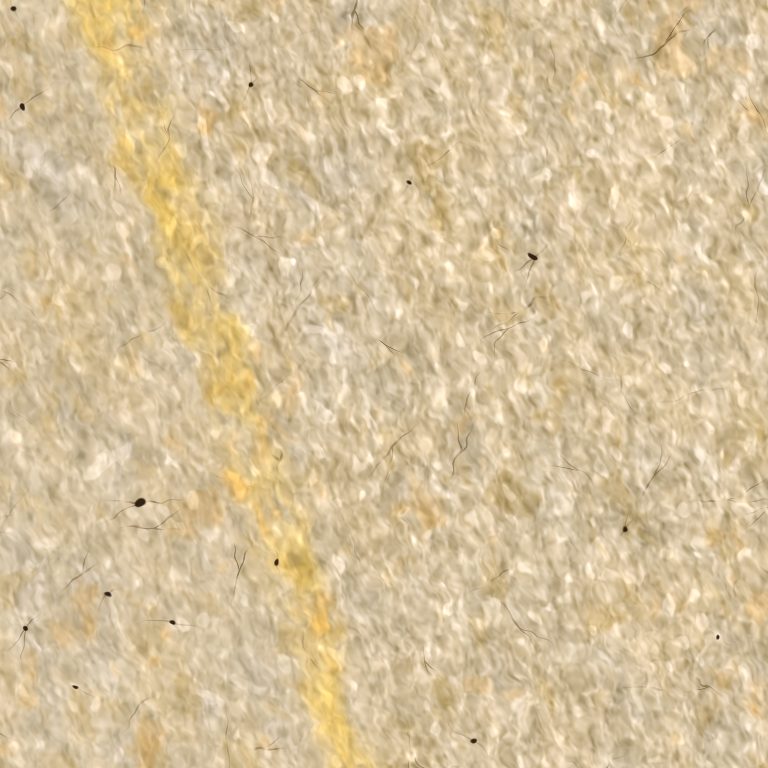
This texture is drawn by a WebGL 2 fragment shader. Its source:

```glsl
#version 300 es
precision highp float;
// Weathered cream stone: fine slanted grain, pale flecks and tan blotches, crossed
// by a soft yellow vein, with broken hairline cracks and a few dark pits. All grain
// is cellular noise of soft signed spots; cracks are jagged strokes, one per cell.

uniform vec2 u_resolution;
out vec4 fragColor;

const vec3 STONE = vec3(0.838, 0.762, 0.628);
const vec3 TONE_STEP = vec3(0.080, 0.082, 0.098);   // colour change per unit of tone
const vec3 WARM_STEP = vec3(0.020, 0.002, -0.036);  // shift toward ochre
const vec3 VEIN_TINT = vec3(1.06, 0.99, 0.69);
const vec3 RUST_TINT = vec3(0.98, 0.87, 0.66);
const vec3 CRACK_COLOR = vec3(0.42, 0.32, 0.18);
const vec3 PIT_COLOR = vec3(0.15, 0.09, 0.05);

const float GRAIN_SLANT = 0.25;
const float VEIN_TOP = 0.140;         // vein centre at the upper edge
const float VEIN_SLANT = 0.325;
const float VEIN_HALF_WIDTH = 0.042;
const float CRACK_CELLS = 9.0;
const float CRACK_WIDTH = 0.0003;
const float PIT_SHARE = 0.20;
const float TAU = 6.2831853;

vec3 hash3(vec2 cell) {
  vec3 s = fract(cell.xyx * vec3(0.1031, 0.1030, 0.0973));
  s += dot(s, s.yxz + 33.33);
  return fract((s.xxy + s.yzz) * s.zyx);
}

// Cellular noise: one soft spot per cell, lighter or darker; roughly -1 to 1.
float spots(vec2 p, float seed) {
  vec2 cell = floor(p);
  float sum = 0.0;
  for (int y = -1; y <= 1; y++) {
    for (int x = -1; x <= 1; x++) {
      vec2 c = cell + vec2(x, y);
      vec3 h = hash3(c + seed * 17.0);
      vec2 d = p - c - h.xy;
      float falloff = max(0.0, 1.0 - dot(d, d));
      sum += (2.0 * h.z - 1.0) * falloff * falloff;
    }
  }
  return sum;
}

// Coverage of cracks (x) and of the pits that sit on some of them (y).
vec2 cracksAndPits(vec2 p, float pixel) {
  vec2 cell = floor(p * CRACK_CELLS);
  vec2 cover = vec2(0.0);
  for (int y = -1; y <= 1; y++) {
    for (int x = -1; x <= 1; x++) {
      vec2 c = cell + vec2(x, y);
      vec3 place = hash3(c + 211.0);
      vec3 kind = hash3(c + 389.0);
      vec2 d = p - (c + place.xy) / CRACK_CELLS;
      float angle = place.z * TAU;
      vec2 along = vec2(cos(angle), sin(angle));
      float t = dot(d, along);
      float side = dot(d, vec2(-along.y, along.x));
      // A fork opens on one half of some cracks.
      float fork = step(0.5, kind.x) * max(t, 0.0) * 0.6;
      float away = min(abs(side), abs(side - fork));
      float reach = mix(0.015, 0.065, kind.y);
      float fade = 1.0 - smoothstep(0.25 * reach, reach, abs(t));
      float line = 1.0 - smoothstep(CRACK_WIDTH, CRACK_WIDTH + 1.1 * pixel, away);
      cover.x = max(cover.x, line * fade * mix(0.15, 0.80, kind.x));
      float radius = mix(0.0022, 0.0062, kind.x * kind.y);
      float pit = 1.0 - smoothstep(radius - pixel, radius + 1.3 * pixel, length(d));
      cover.y = max(cover.y, pit * step(kind.z, PIT_SHARE));
    }
  }
  return cover;
}

void main() {
  vec2 uv = gl_FragCoord.xy / u_resolution.y;
  float pixel = 1.0 / u_resolution.y;
  vec2 wobble = vec2(spots(uv * 30.0, 1.0), spots(uv * 30.0, 2.0));
  vec2 jag = vec2(spots(uv * 85.0, 14.0), spots(uv * 85.0, 15.0));
  vec2 grain = vec2(uv.x + GRAIN_SLANT * uv.y, uv.y) + 0.004 * wobble + 0.0025 * jag;

  // Distance from the vein; the stone is calmer on its left.
  float fromVein = uv.x - VEIN_TOP - VEIN_SLANT * (1.0 - uv.y);
  float rightSide = smoothstep(-0.06, 0.12, fromVein);

  // Grain from fine to broad.
  float dust = spots(grain * vec2(250.0, 165.0), 16.0);
  float fine = spots(grain * vec2(155.0, 90.0), 3.0);
  float medium = spots(grain * vec2(82.0, 54.0), 4.0);
  float coarse = spots(grain * vec2(36.0, 29.0), 5.0);
  float broad = spots(grain * vec2(11.0, 8.0), 6.0);
  float fibre = spots(grain * vec2(150.0, 17.0), 7.0);
  float tone = 0.60 * dust + 0.90 * fine + 0.72 * medium + 0.34 * coarse
             + 0.14 * broad + 0.40 * fibre;

  // Pale flecks and tan blotches.
  float fleck = smoothstep(0.45, 0.90, spots(grain * vec2(74.0, 56.0), 8.0) + 0.2 * fine);
  float blotch = smoothstep(0.40, 1.10, spots(grain * vec2(30.0, 25.0), 9.0) + 0.45 * medium);
  tone += 1.15 * fleck - 0.85 * blotch;
  tone *= mix(0.78, 1.08, rightSide);

  float warm = 0.55 * spots(grain * vec2(24.0, 18.0), 10.0) + 0.35 * medium + 0.25 * broad;
  warm += 0.8 * blotch + mix(-0.10, 0.05, rightSide);
  vec3 color = STONE + TONE_STEP * tone + WARM_STEP * warm;

  // Yellow vein with ragged, soft edges and uneven strength, and rare rusty stains.
  float ragged = 0.013 * spots(uv * 15.0, 11.0) + 0.008 * wobble.x + 0.004 * jag.x;
  float halfWidth = VEIN_HALF_WIDTH * mix(0.80, 1.15, uv.y);
  float vein = 1.0 - smoothstep(halfWidth - 0.022, halfWidth + 0.014, abs(fromVein + ragged));
  vein *= clamp(0.60 + 0.50 * spots(grain * vec2(24.0, 17.0), 12.0) + 0.2 * medium, 0.12, 1.05);
  float rust = smoothstep(0.55, 1.25, spots(uv * 17.0 + 0.4 * wobble, 13.0) + 0.4 * coarse + 0.3 * medium);
  color *= mix(vec3(1.0), VEIN_TINT, vein);
  color *= mix(vec3(1.0), RUST_TINT, 0.45 * rust);

  // Cracks and pits, bent by both warps; the grain breaks the cracks up.
  vec2 marks = cracksAndPits(uv + 0.0065 * wobble + 0.0024 * jag, pixel);
  marks.x *= clamp(0.65 - 0.7 * medium - 0.4 * fine, 0.05, 1.0);
  color = mix(color, CRACK_COLOR, 0.85 * marks.x);
  color = mix(color, PIT_COLOR, 0.92 * marks.y);

  fragColor = vec4(clamp(color, 0.0, 1.0), 1.0);
}
```
